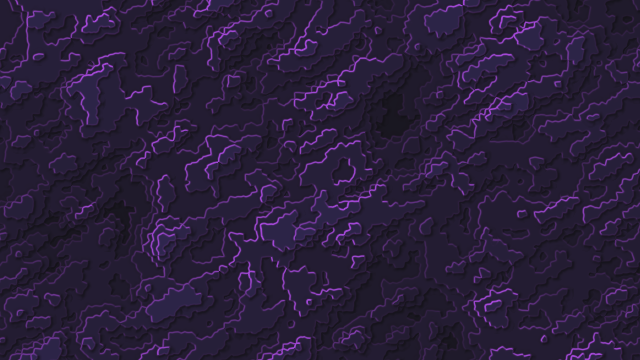
A WebGL 2 fragment shader for this texture:

```glsl
#version 300 es
precision highp float;
// Dark violet terraced rock: a height field of diagonal streaks and blotches is
// sampled on jittered points and cut into levels; Gaussian weights of the points
// above and below each level give stepped rims that glow or cast shadows.

uniform vec2 u_resolution;
out vec4 fragColor;

const float CELLS = 66.0; // jittered points per canvas height

float hash(vec2 p) {
    return fract(sin(dot(p, vec2(127.1, 311.7))) * 43758.5453);
}

float noise(vec2 p) {
    vec2 i = floor(p), f = fract(p);
    f = f * f * (3.0 - 2.0 * f);
    return mix(mix(hash(i), hash(i + vec2(1, 0)), f.x),
               mix(hash(i + vec2(0, 1)), hash(i + vec2(1, 1)), f.x), f.y);
}

// Terrace index at a point: long diagonal streaks over rounder blotches
float terraceLevel(vec2 p) {
    vec2 diagonal = vec2(dot(p, vec2(0.87, 0.5)), dot(p, vec2(-0.5, 0.87)));
    float streak = noise(diagonal * vec2(7.0, 34.0));
    float blotch = noise(p * vec2(6.5, 4.0) + 7.0);
    float chip = noise(p * vec2(20.0, 17.0) + 31.0);
    return floor(2.6 * streak + 2.8 * blotch + 2.6 * chip - 0.75);
}

vec2 cellCentre(vec2 id) {
    return id + 0.5 + 0.8 * (vec2(hash(id), hash(id + 57.3)) - 0.5);
}

void main() {
    vec2 p = gl_FragCoord.xy / u_resolution.y;
    vec2 q = p * CELLS;

    // Weight and weighted offset of the nearby points, gathered per level
    vec3 gathered[8];
    for (int i = 0; i < 8; i++) gathered[i] = vec3(0.0);
    vec3 total = vec3(0.0);
    for (int y = -2; y <= 2; y++) {
        for (int x = -2; x <= 2; x++) {
            vec2 centre = cellCentre(floor(q) + vec2(x, y));
            vec2 toCell = centre - q;
            vec3 sampled = exp(-4.5 * dot(toCell, toCell)) * vec3(toCell, 1.0);
            int level = int(clamp(terraceLevel(centre / CELLS), 0.0, 7.0));
            gathered[level] += sampled;
            total += sampled;
        }
    }

    // Distance to the rim of every level, from the ratio of weights
    float height = 0.0, glow = 0.0, shadow = 0.0;
    vec3 below = vec3(0.0);
    for (int i = 1; i < 8; i++) {
        below += gathered[i - 1];
        vec3 above = total - below;
        if (above.z < 1e-5 * total.z) break;
        if (below.z < 1e-5 * total.z) {
            height += 1.0;
            continue;
        }
        vec2 uphill = 9.0 * (above.xy / above.z - below.xy / below.z);
        float edge = log(above.z / below.z) / max(length(uphill), 2.5);
        height += smoothstep(-0.13, 0.13, edge);

        float facing = dot(uphill, vec2(0.75, -0.66)) / max(length(uphill), 0.01);
        float gain = mix(0.2, 1.0, smoothstep(2.0, 5.0, float(i)));
        float lit = mix(0.2, 1.0, smoothstep(-0.6, 0.6, facing));
        glow = max(glow, gain * lit * exp(-edge * edge / 0.028));
        float away = mix(0.25, 1.0, smoothstep(0.0, 0.8, -facing));
        float depth = edge + 0.12;
        shadow = max(shadow, away * exp(-depth * depth / (edge < -0.12 ? 0.16 : 0.02)));
    }

    // Flat terrace colours, from deep hollows to raised plates
    vec3 colour = mix(vec3(0.095, 0.086, 0.12), vec3(0.139, 0.111, 0.196),
                      smoothstep(-0.5, 2.0, height));
    colour = mix(colour, vec3(0.185, 0.15, 0.305), smoothstep(3.0, 6.0, height));

    // Shadows, then glowing rims that come and go in broad patches
    colour = mix(colour, vec3(0.065, 0.063, 0.078), 0.75 * shadow);
    float patches = mix(0.6, 1.25, smoothstep(0.25, 0.75, noise(p * 7.0 + 140.0)));
    colour = mix(colour, vec3(0.63, 0.28, 0.83), min(glow * patches, 1.0));
    fragColor = vec4(colour, 1.0);
}
```
